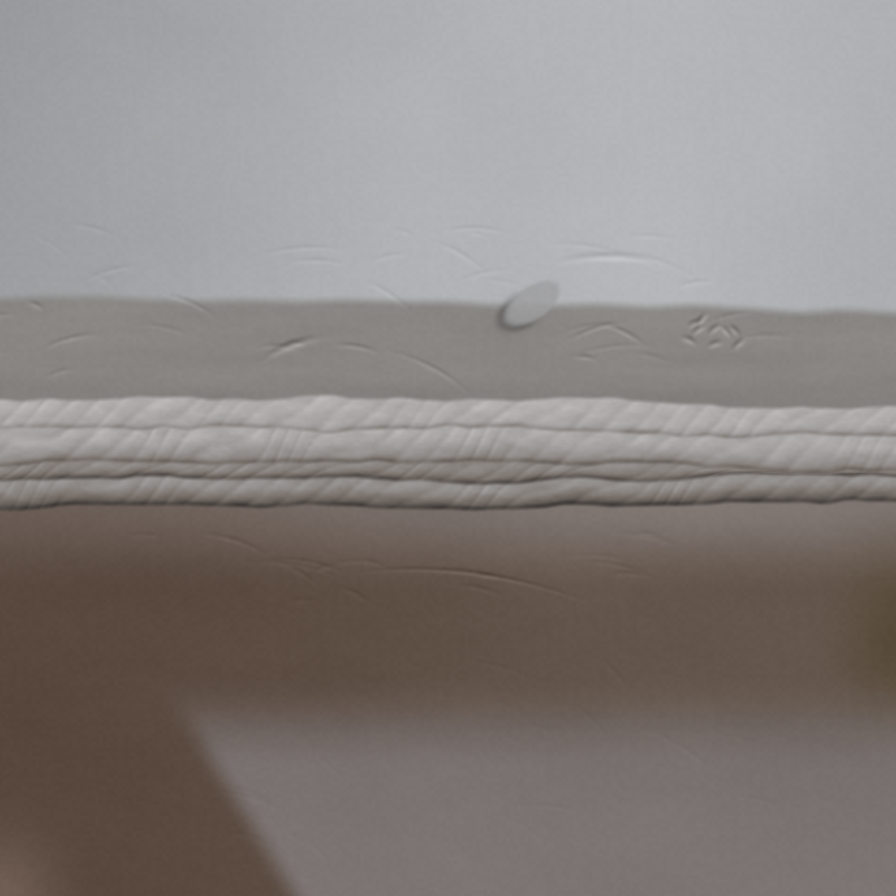
Reproduce this texture procedurally as a Shadertoy shader.

```glsl
const vec3 WALL_DIM = vec3(0.595, 0.60, 0.61);
const vec3 WALL_LIT = vec3(0.70, 0.71, 0.72);
const vec3 BAND = vec3(0.535, 0.525, 0.515);
const vec3 BROWN = vec3(0.345, 0.28, 0.24);
const vec3 UMBER = vec3(0.39, 0.335, 0.295);
const vec3 LEDGE = vec3(0.50, 0.465, 0.45);
const vec3 PANEL = vec3(0.465, 0.435, 0.43);
const vec3 OLIVE = vec3(0.32, 0.27, 0.19);
const float TWIST_PITCH = 0.034;
const float SOFT = 0.0035;
const float STRAND_EDGE[5] = float[5](0.557, 0.521, 0.483, 0.463, 0.433);
const float TOP_TONE[4] = float[4](0.69, 0.67, 0.54, 0.57);
const float LOW_TONE[4] = float[4](0.65, 0.54, 0.44, 0.37);

float hash(vec2 p) {
    return fract(sin(dot(p, vec2(127.1, 311.7))) * 43758.5453);
}

float noise(vec2 p) {
    vec2 i = floor(p), f = fract(p);
    f = f * f * (3.0 - 2.0 * f);
    return mix(mix(hash(i), hash(i + vec2(1, 0)), f.x),
               mix(hash(i + vec2(0, 1)), hash(i + vec2(1, 1)), f.x), f.y);
}

float fbm(vec2 p) {
    float sum = 0.0, amp = 0.5;
    for (int i = 0; i < 4; i++) {
        sum += amp * noise(p);
        p = p * 2.03 + 7.3;
        amp *= 0.5;
    }
    return sum;
}

float gauss(float d, float width) {
    return exp(-d * d / (width * width));
}

// Lit and shaded lips of a tapered groove
float groove(vec2 p, vec2 center, float angle, float halfLength, float width) {
    p -= center;
    float c = cos(angle), s = sin(angle);
    p = vec2(c * p.x + s * p.y, c * p.y - s * p.x);
    p.y += p.x * p.x / halfLength * 0.15;
    float taper = smoothstep(halfLength, 0.0, abs(p.x));
    return taper * (gauss(p.y + width, width) - gauss(p.y - width, width));
}

// Randomly placed grooves inside a box
float scratches(vec2 p, vec2 low, vec2 high, float seed, float tilt) {
    float sum = 0.0;
    for (int i = 0; i < 18; i++) {
        vec2 id = vec2(float(i), seed);
        vec2 center = mix(low, high, vec2(hash(id), hash(id + 31.7)));
        float angle = tilt + (hash(id + 5.1) - 0.5) * 0.9;
        float halfLength = mix(0.012, 0.065, hash(id + 9.4));
        sum += groove(p, center, angle, halfLength, 0.0022) * mix(0.3, 1.0, hash(id + 2.6));
    }
    return sum;
}

float strandEdge(int i, float x) {
    float wave = noise(vec2(x * 11.0, float(i) * 7.7)) - 0.5;
    float lumps = noise(vec2(x * 38.0, float(i) * 3.1 + 20.0)) - 0.5;
    float sag = -0.009 * smoothstep(0.5, 1.0, x) * (i < 3 ? 1.0 : -0.6);
    return STRAND_EDGE[i] + sag + wave * 0.009 + lumps * 0.004;
}

vec3 upperWall(vec2 p) {
    float lit = smoothstep(-0.15, 0.62, p.x + 0.25 * (0.85 - p.y));
    lit *= 1.0 - 0.25 * smoothstep(0.75, 1.05, p.x);
    vec3 wall = mix(WALL_DIM, WALL_LIT, lit) + (fbm(p * 7.0) - 0.47) * 0.035;
    float edge = 0.668 - 0.018 * p.x * p.x + (noise(vec2(p.x * 18.0, 4.0)) - 0.5) * 0.005;
    vec3 band = BAND * (0.96 + 0.08 * fbm(p * vec2(9, 45)));
    band -= 0.03 * smoothstep(0.59, 0.55, p.y);
    return mix(band, wall, smoothstep(edge - 0.008, edge + 0.007, p.y));
}

vec3 lowerWall(vec2 p) {
    vec3 col = mix(BROWN, UMBER, smoothstep(0.05, 0.75, p.x));
    float ledge = smoothstep(0.335, 0.44, p.y) * mix(0.45, 1.0, smoothstep(0.0, 0.8, p.x));
    col = mix(col, LEDGE, ledge);
    col = mix(col, OLIVE, 0.75 * smoothstep(0.9, 1.02, p.x) * gauss(p.y - 0.29, 0.09));
    // Lit panel cut by a slanted shadow
    float shadowEdge = 0.195 + (0.22 - p.y) * 0.61;
    float panel = smoothstep(-0.022, 0.022, p.x - shadowEdge) * smoothstep(0.25, 0.14, p.y);
    col = mix(col, PANEL + 0.025 * smoothstep(0.2, 0.0, p.y), panel);
    col += vec3(0.10, 0.095, 0.095) * exp(-dot(p, p) / 0.004);
    return col + (fbm(p * vec2(8, 14)) - 0.47) * 0.025;
}

vec3 rope(vec2 p, vec3 col) {
    for (int i = 0; i < 4; i++) {
        float top = strandEdge(i, p.x), bottom = strandEdge(i + 1, p.x);
        float t = clamp((top - p.y) / max(top - bottom, 0.004), 0.0, 1.0);
        float row = float(i);
        float phase = p.x / TWIST_PITCH + t * 1.1 + row * 0.43 + 2.2 * noise(vec2(p.x * 14.0, row * 5.0));
        float ridge = sin(6.2832 * phase + 0.8 * sin(6.2832 * phase));
        float tone = mix(TOP_TONE[i], LOW_TONE[i], smoothstep(0.2, 1.0, t));
        tone += ridge * 0.026 * (0.4 + noise(p * vec2(24, 60)));
        tone += (fbm(p * vec2(45, 110)) - 0.47) * 0.08;
        tone -= 0.15 * gauss(p.y - bottom, 0.0045) * (0.6 + 0.6 * noise(vec2(p.x * 28.0, row)));
        vec3 tint = mix(vec3(1.05, 0.98, 0.93), vec3(1.0, 0.985, 0.98), smoothstep(0.4, 0.65, tone));
        col = mix(col, tone * tint, smoothstep(SOFT, -SOFT, p.y - top));
    }
    return col;
}

void mainImage(out vec4 fragColor, in vec2 fragCoord) {
    vec2 p = fragCoord / iResolution.xy;
    vec3 col = upperWall(p);
    // Plaster relief above the rope
    float relief = scratches(p, vec2(0.0, 0.575), vec2(0.95, 0.665), 3.0, -0.1);
    relief += 0.6 * scratches(p, vec2(0.05, 0.67), vec2(0.8, 0.75), 8.0, -0.15);
    relief += groove(p, vec2(0.68, 0.714), 0.0, 0.07, 0.003);
    relief += 1.4 * groove(p, vec2(0.325, 0.615), 0.35, 0.045, 0.003);
    for (int i = 0; i < 9; i++) {
        vec2 id = vec2(float(i), 17.0);
        vec2 pit = vec2(0.76, 0.615) + vec2(0.07, 0.035) * vec2(hash(id), hash(id + 4.0));
        relief += 1.5 * groove(p, pit, hash(id + 8.0) * 2.0 - 1.0, 0.012, 0.0025);
    }
    col += relief * 0.055;
    // Tilted oval dent
    vec2 d = mat2(0.82, -0.57, 0.57, 0.82) * (p - vec2(0.593, 0.661));
    float oval = length(d / vec2(0.038, 0.019));
    col = mix(col, vec3(0.62, 0.62, 0.625), 0.8 * smoothstep(1.1, 0.8, oval));
    col -= 0.11 * gauss(oval - 1.0, 0.2) * smoothstep(0.005, -0.025, d.x);

    col = rope(p, col);
    vec3 lower = lowerWall(p);
    float marks = 0.6 * scratches(p, vec2(0.1, 0.33), vec2(0.75, 0.425), 12.0, -0.2);
    marks += groove(p, vec2(0.53, 0.36), -0.13, 0.16, 0.002);
    marks += 0.5 * scratches(p, vec2(0.25, 0.05), vec2(0.95, 0.28), 21.0, -0.5) * 0.5;
    lower += marks * 0.045;
    float base = strandEdge(4, p.x);
    col = mix(col, lower, smoothstep(SOFT, -SOFT, p.y - base));
    col += (noise(p * 240.0) - 0.5) * 0.014;
    fragColor = vec4(clamp(col, 0.0, 1.0), 1.0);
}
```
